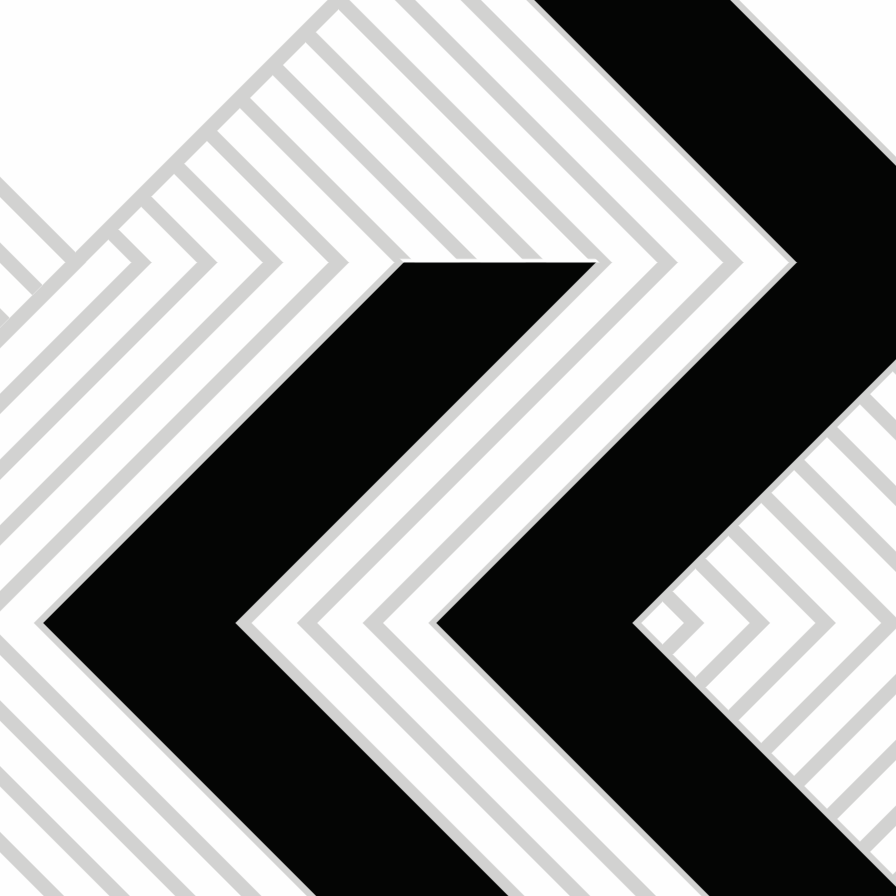
This background is drawn by a WebGL 2 fragment shader. Its source:

```glsl
#version 300 es
precision highp float;

uniform vec2 u_resolution;
out vec4 fragColor;

float softness;

float above(float value, float edge) {
    return smoothstep(edge - softness, edge + softness, value);
}

float band(float value, float low, float high) {
    return above(value, low) * (1.0 - above(value, high));
}

// Evenly spaced lines along one coordinate
float stripes(float value, float center) {
    float period = 0.0734;
    float dist = abs(fract((value - center) / period + 0.5) - 0.5) * period;
    return 1.0 - above(dist, 0.0114);
}

// Horizontal distance across a zigzag with corners at 0.707 and 0.305
float zigzag(vec2 p) {
    return p.x + 0.4023 - abs(abs(p.y - 0.707) - 0.4023);
}

void main() {
    vec2 p = gl_FragCoord.xy / u_resolution;
    softness = 1.1 / min(u_resolution.x, u_resolution.y);

    float across = zigzag(p);
    float falling = p.x + p.y - 0.707;
    float rising = p.x - p.y;
    float upper = above(p.y, 0.707);

    // Central chevrons, joined to the rising border at upper left
    float lines = stripes(across, 0.6716);
    float corner = stripes(falling, 0.6716) * (1.0 - above(falling, 0.099));
    lines = mix(corner, lines, above(rising, -0.6344));
    lines = max(lines, band(rising, -0.6344, -0.6116));

    // Right side: nested arrows below, blank space above
    float arrows = stripes(p.x + abs(p.y - 0.3047), 0.7747) * (1.0 - upper);
    float rim = band(across, 1.10, 1.118);
    lines = mix(lines, max(arrows, rim), above(across, 1.108));

    // Narrow gap over the flat end of the short ribbon
    float gap = band(p.y, 0.707, 0.711) * band(across, 0.4505, 0.669);
    lines *= 1.0 - gap;

    // Dark folded ribbons
    float longRibbon = band(across, 0.8893, 1.108);
    float shortRibbon = band(across, 0.4505, 0.665) * (1.0 - upper);
    float ribbon = max(longRibbon, shortRibbon);

    vec3 paper = vec3(0.995);
    vec3 silver = vec3(0.825, 0.825, 0.82);
    vec3 ink = vec3(0.015, 0.02, 0.016);
    vec3 color = mix(mix(paper, silver, lines), ink, ribbon);
    fragColor = vec4(color, 1.0);
}
```
